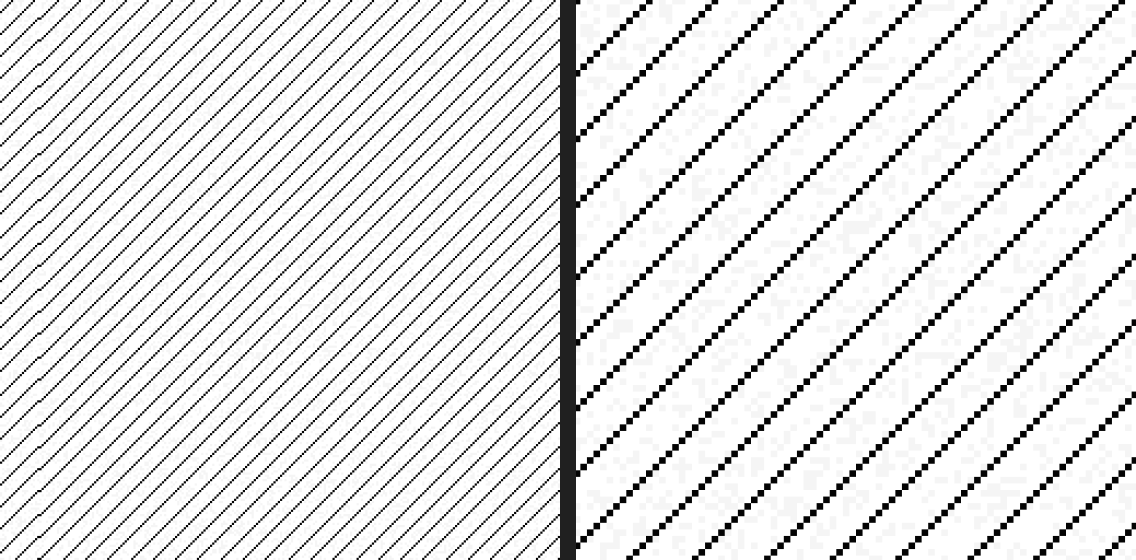
Left, the full canvas; right, a detail of the centre.
Reproduce this pattern procedurally as a three.js fragment shader.

```glsl
varying vec2 vUv;

float hash(vec2 cell) {
  return fract(sin(dot(cell, vec2(12.9, 78.2))) * 43758.5);
}

// Cells between this cell and the nearest diagonal; 0 lies on the line
float stepsToLine(vec2 cell) {
  // The leftmost strip is offset by one cell, which breaks each line
  float diagonal = cell.x + cell.y + 1.0 + (1.0 - step(18.0, cell.x));
  float index = floor((diagonal - 6.55) / 10.3 + 0.5);
  float line = floor(index * 10.3 + 6.55 + 0.5);
  return abs(diagonal - line);
}

// Near-black stair-stepped line, white gap with faint grey specks
vec3 cellColor(vec2 cell) {
  float steps = stepsToLine(cell);
  float speck = step(hash(cell), 0.07 * steps);
  vec3 paper = vec3(mix(1.0, 0.96, speck));
  return mix(vec3(0.01), paper, step(0.5, steps));
}

// Share of a filter box of the given width that overlaps a unit cell
vec2 overlap(vec2 offset, vec2 width) {
  vec2 high = min(offset + 0.5 * width, vec2(0.5));
  vec2 low = max(offset - 0.5 * width, vec2(-0.5));
  return max(high - low, 0.0) / width;
}

void main() {
  // Grid of 256 cells a side, rows counted from the top
  vec2 p = vec2(vUv.x, 1.0 - vUv.y) * 256.0;
  vec2 width = max(fwidth(p), vec2(0.0001));
  vec2 home = floor(p);

  // Area-weighted blend of the neighbouring cells smooths the edges
  vec3 color = vec3(0.0);
  float total = 0.0;
  for (int y = -1; y <= 1; y++) {
    for (int x = -1; x <= 1; x++) {
      vec2 cell = home + vec2(float(x), float(y));
      vec2 share = overlap(p - cell - 0.5, width);
      float weight = share.x * share.y;
      color += cellColor(cell) * weight;
      total += weight;
    }
  }
  gl_FragColor = vec4(color / total, 1.0);
}
```
